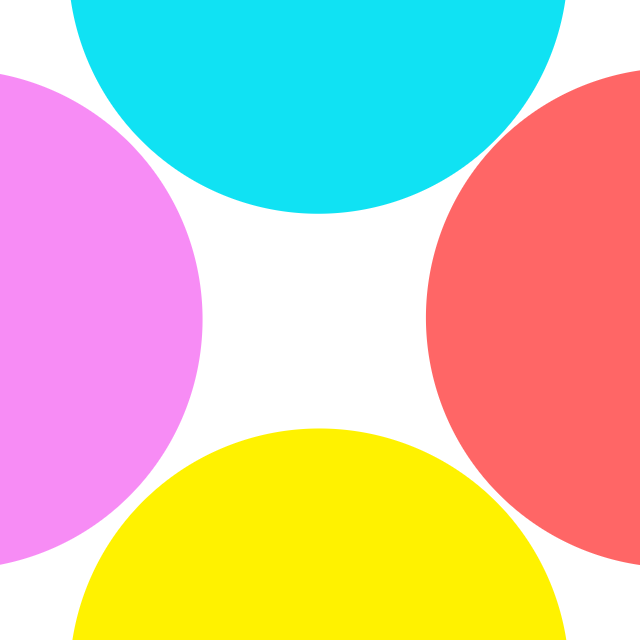
Give the GLSL for this background, as a WebGL 2 fragment shader.

```glsl
#version 300 es
precision highp float;
// Four large flat discs, one rising from each side of a white canvas.
// Each disc is a circle distance function with a one-pixel smooth edge;
// all share one radius and nearly touch along the diagonals.

uniform vec2 u_resolution;
out vec4 fragColor;

const float RADIUS = 0.3905;

// Coverage of a disc: 1 inside, 0 outside, blended over one pixel.
float disc(vec2 point, vec2 center, float pixel) {
    float dist = length(point - center) - RADIUS;
    return clamp(0.5 - dist / pixel, 0.0, 1.0);
}

void main() {
    // Square canvas units, centred when the canvas is not square
    float side = min(u_resolution.x, u_resolution.y);
    vec2 uv = (gl_FragCoord.xy - 0.5 * u_resolution) / side + 0.5;
    float pixel = 1.0 / side;

    vec3 cyan = vec3(0.063, 0.886, 0.953);
    vec3 pink = vec3(0.97, 0.55, 0.96);
    vec3 coral = vec3(1.0, 0.4, 0.4);
    vec3 yellow = vec3(1.0, 0.95, 0.0);

    // Discs at the top, left, right and bottom
    vec3 color = vec3(1.0);
    color = mix(color, cyan, disc(uv, vec2(0.497, 1.0565), pixel));
    color = mix(color, pink, disc(uv, vec2(-0.074, 0.501), pixel));
    color = mix(color, coral, disc(uv, vec2(1.056, 0.5036), pixel));
    color = mix(color, yellow, disc(uv, vec2(0.499, -0.06), pixel));

    fragColor = vec4(color, 1.0);
}
```
